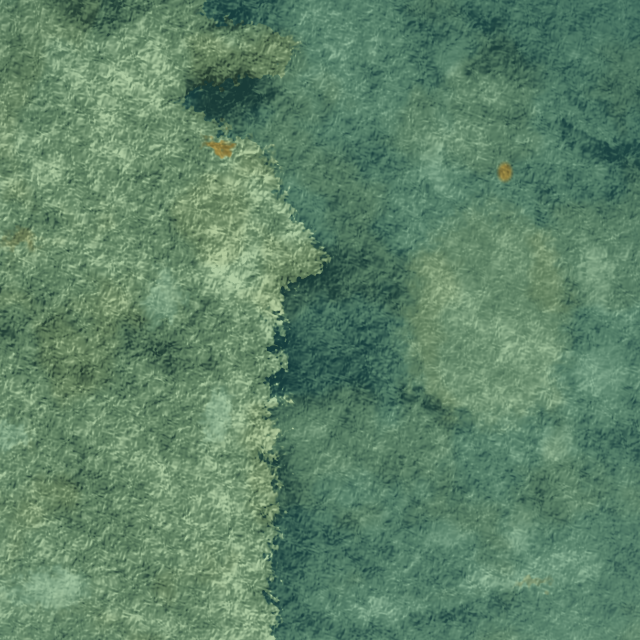
This texture is drawn by a Shadertoy shader. Its source:

```glsl
// A murky green seabed wall: a fuzzy overgrown ridge on the left, a shaded
// basin beside it and a pale boulder on the right. Soft masses set the tone,
// and rotated noise octaves with slope shading add grainy, tufted growth.

// Each mass is center.xy, radius.xy, with a matching change of tone.
const vec4 MASSES[12] = vec4[12](
    vec4(0.55, 0.49, 0.09, 0.15), vec4(0.345, 0.85, 0.07, 0.045),
    vec4(0.15, 0.985, 0.07, 0.035), vec4(0.38, 0.99, 0.07, 0.035),
    vec4(1.0, 0.97, 0.32, 0.20), vec4(0.98, 0.29, 0.06, 0.035),
    vec4(0.27, 0.47, 0.09, 0.06), vec4(0.01, 0.49, 0.035, 0.045),
    vec4(0.22, 0.84, 0.07, 0.10), vec4(0.76, 0.82, 0.13, 0.06),
    vec4(0.52, 0.32, 0.08, 0.07), vec4(0.13, 0.47, 0.10, 0.07));
const float TONES[12] = float[12](-0.21, -0.42, -0.34, -0.26, -0.18, -0.24,
    -0.22, -0.20, 0.12, 0.09, 0.14, -0.12);
// Bare pale stones: center.xy, radius.xy.
const vec4 STONES[12] = vec4[12](
    vec4(0.685, 0.75, 0.022, 0.045), vec4(0.70, 0.91, 0.03, 0.027),
    vec4(0.93, 0.57, 0.02, 0.05), vec4(0.94, 0.43, 0.045, 0.035),
    vec4(0.87, 0.31, 0.03, 0.03), vec4(0.70, 0.165, 0.035, 0.022),
    vec4(0.82, 0.17, 0.018, 0.035), vec4(0.58, 0.19, 0.025, 0.018),
    vec4(0.34, 0.36, 0.025, 0.04), vec4(0.26, 0.54, 0.03, 0.035),
    vec4(0.01, 0.32, 0.03, 0.02), vec4(0.08, 0.085, 0.06, 0.03));

float hash(vec2 p) {
    vec3 q = fract(vec3(p.xyx) * 0.1031);
    q += dot(q, q.yzx + 33.33);
    return fract((q.x + q.y) * q.z);
}
float noise(vec2 p) {
    vec2 i = floor(p), f = fract(p);
    f = f * f * (3.0 - 2.0 * f);
    return mix(mix(hash(i), hash(i + vec2(1, 0)), f.x),
               mix(hash(i + vec2(0, 1)), hash(i + vec2(1, 1)), f.x), f.y);
}
// Rotated octaves; keep sets how strongly the finer ones persist.
float fbm(vec2 p, float keep) {
    float sum = 0.0, amp = 1.0, total = 0.0;
    for (int i = 0; i < 4; i++) {
        sum += amp * noise(p);
        total += amp;
        p = mat2(1.5, 1.1, -1.1, 1.5) * p + 7.3;
        amp *= keep;
    }
    return sum / total;
}
vec2 jitter(vec2 p, float freq) {
    return vec2(noise(p * freq), noise(p * freq + 37.0)) - 0.5;
}
float growth(vec2 p) {
    return fbm((p + 0.006 * jitter(p, 60.0)) * 46.0, 1.05);
}
float blob(vec2 p, vec4 shape, float soft) {
    return 1.0 - smoothstep(1.0 - soft, 1.0 + soft, length((p - shape.xy) / shape.zw));
}
float band(vec2 p, vec2 a, vec2 b, float width) {
    vec2 d = b - a;
    float h = clamp(dot(p - a, d) / dot(d, d), 0.0, 1.0);
    return 1.0 - smoothstep(0.5 * width, 1.4 * width, length(p - a - d * h));
}
float bump(float x, float center, float width) {
    float d = (x - center) / width;
    return exp(-d * d);
}
// Horizontal position of the ridge's right side at a given height.
float ridgeEdge(float y) {
    return 0.43 + 0.065 * bump(y, 0.595, 0.06) - 0.15 * bump(y, 0.84, 0.04)
         + 0.03 * bump(y, 0.92, 0.03) - 0.11 * smoothstep(0.94, 0.99, y);
}
vec3 seaRamp(float t) {
    vec3 c = mix(vec3(0.11, 0.24, 0.23), vec3(0.35, 0.50, 0.40), smoothstep(-0.1, 0.5, t));
    return mix(c, vec3(0.67, 0.80, 0.66), smoothstep(0.4, 1.1, t));
}

void mainImage(out vec4 fragColor, in vec2 fragCoord) {
    vec2 uv = fragCoord / iResolution.xy;
    vec2 lumps = vec2(fbm(uv * 13.0, 0.5), fbm(uv * 13.0 + 41.0, 0.5)) - 0.5;
    vec2 p = uv + 0.05 * lumps + 0.018 * jitter(uv, 70.0) + 0.018 * jitter(uv, 150.0);
    float g = growth(uv);
    float lit = g - growth(uv + vec2(-0.002, 0.003));

    // Ridge with a bright rim and the shadow it casts to the right
    float side = p.x - ridgeEdge(p.y) - 0.05 * (g - 0.5);
    float ridge = 1.0 - smoothstep(-0.007, 0.007, side);
    float depth = 0.22 + 0.18 * bump(p.y, 0.47, 0.12);
    float tone = mix(0.44, 0.53, ridge);
    tone -= (1.0 - ridge) * depth * exp(-max(side, 0.0) / 0.035) * smoothstep(0.85, 0.6, uv.y);
    tone += 0.17 * ridge * bump(side, -0.06, 0.07) * smoothstep(0.9, 0.7, uv.y);

    // Broad masses, boulder, ledges and stones
    for (int i = 0; i < 12; i++) tone += TONES[i] * blob(p, MASSES[i], 0.55);
    float boulder = blob(p, vec4(0.765, 0.50, 0.125, 0.17), 0.18);
    tone += 0.17 * boulder - 0.22 * band(p, vec2(0.65, 0.38), vec2(0.73, 0.33), 0.016);
    tone += 0.13 * band(p, vec2(0.71, 0.88), vec2(1.0, 0.785), 0.018);
    tone -= 0.18 * band(p, vec2(0.86, 0.80), vec2(1.0, 0.75), 0.016);
    tone += 0.17 * band(p, vec2(0.59, 0.05), vec2(0.93, 0.115), 0.025);
    tone -= 0.12 * band(p, vec2(0.57, 0.015), vec2(0.92, 0.07), 0.014);
    float bare = 0.0;
    for (int i = 0; i < 12; i++) bare = max(bare, blob(p, STONES[i], 0.35));
    float chalk = blob(p, vec4(0.355, 0.60, 0.035, 0.04), 0.5)
                + 0.7 * blob(p, vec4(0.285, 0.685, 0.028, 0.025), 0.4);
    tone += 0.19 * bare + 0.15 * chalk;

    // Mottling, grainy lit growth and chalk flecks
    vec2 slope = mat2(0.85, 0.5, -0.5, 0.85) * uv;
    tone += 0.52 * (fbm(slope * vec2(9.0, 15.0) + 5.0, 0.6) - 0.5);
    float rough = mix(0.7, 1.0, ridge) * (1.0 - 0.45 * max(bare, 0.4 * boulder));
    tone += rough * (1.0 * (g - 0.5) + 0.65 * lit);
    tone += 0.40 * chalk * smoothstep(0.55, 0.75, fbm(uv * 55.0, 0.7));

    // Olive and brown growth, rusty sponges, water haze
    float olive = max(ridge, 0.7 * boulder) * (1.0 - 0.5 * bare);
    vec3 color = seaRamp(tone) + mix(vec3(-0.02, 0.0, 0.01), vec3(0.02, 0.005, -0.02), olive);
    color += vec3(0.012, -0.005, -0.02) * smoothstep(0.5, 0.66, fbm(uv * 9.0 + 60.0, 0.5));
    float rust = blob(p, vec4(0.345, 0.778, 0.025, 0.012), 0.5)
               + blob(uv, vec4(0.789, 0.731, 0.011, 0.014), 0.4)
               + 0.3 * blob(p, vec4(0.03, 0.63, 0.035, 0.014), 0.6)
               + 0.3 * blob(p, vec4(0.84, 0.085, 0.025, 0.008), 0.5);
    color = mix(color, vec3(0.58, 0.46, 0.18) * (0.6 + 0.8 * g), 0.75 * min(rust, 1.0));
    float haze = smoothstep(0.42, 0.78, length(uv - vec2(0.45, 0.5)));
    vec3 water = mix(vec3(0.40, 0.57, 0.47), vec3(0.22, 0.41, 0.37), smoothstep(0.2, 0.9, uv.y));
    fragColor = vec4(clamp(mix(color, water, 0.35 * haze), 0.0, 1.0), 1.0);
}
```
